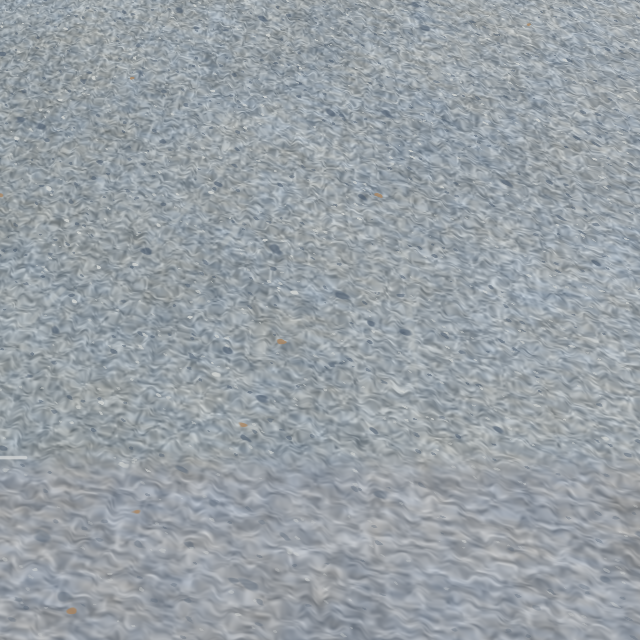
A three.js fragment shader for this texture:

```glsl
// Worn blue-grey asphalt seen at a slant: stretched value-noise grain that
// grows and softens towards the viewer, with scattered pale, dark and rusty
// chips in a jittered grid and a few faint broken scratches.
varying vec2 vUv;

float hash(vec2 p) {
  return fract(sin(dot(p, vec2(127.1, 311.7))) * 43758.5453);
}

float noise(vec2 p) {
  vec2 i = floor(p), f = fract(p);
  f = f * f * (3.0 - 2.0 * f);
  return mix(mix(hash(i), hash(i + vec2(1.0, 0.0)), f.x),
             mix(hash(i + vec2(0.0, 1.0)), hash(i + vec2(1.0, 1.0)), f.x), f.y);
}

// Noise centred on zero
float grain(vec2 p) {
  return noise(p) - 0.5;
}

// Ragged flat chips, at most one per grid cell; returns coverage
float chips(vec2 ground, float scale, float density, float seed) {
  vec2 p = ground * vec2(scale, scale * 1.8) + seed;
  vec2 cell = floor(p);
  vec2 jitter = vec2(hash(cell + 3.1), hash(cell + 7.7));
  vec2 d = fract(p) - mix(vec2(0.35), vec2(0.65), jitter);
  d.y += d.x * (hash(cell + 5.3) - 0.3) * 0.8;
  float radius = mix(0.12, 0.28, hash(cell + 9.2));
  float ragged = length(d) + 0.16 * grain(p * 5.0);
  float present = step(hash(cell + 1.7), density);
  return present * (1.0 - smoothstep(radius * 0.5, radius * 1.1, ragged));
}

// Thin soft line from a to b
float scratch(vec2 p, vec2 a, vec2 b, float width) {
  vec2 ab = b - a;
  float t = clamp(dot(p - a, ab) / dot(ab, ab), 0.0, 1.0);
  return 1.0 - smoothstep(width * 0.3, width, length(p - a - ab * t));
}

void main() {
  vec2 uv = vUv;

  // Slanted ground: cells shrink with distance, streaks dip to the right
  float depth = 1.8 - uv.y;
  vec2 ground = vec2((uv.x - 0.5) / depth, -log(depth)) + 2.0;
  vec2 streak = ground + vec2(0.0, 0.22 * ground.x);
  float near = 1.0 - smoothstep(0.24, 0.31, uv.y);

  // Broad tone and hue drift
  vec3 color = mix(vec3(0.592, 0.626, 0.645), vec3(0.612, 0.644, 0.668), uv.x);
  color = mix(color, vec3(0.600, 0.620, 0.645), near);
  color += 0.040 * grain(ground * vec2(7.0, 10.0));
  color += 0.045 * grain(streak * vec2(24.0, 40.0) + 11.0);
  float hue = grain(ground * vec2(16.0, 26.0) + 31.0)
            + grain(streak * vec2(75.0, 130.0) + 57.0);
  color += hue * vec3(0.026, 0.006, -0.022);

  // Grain: warped so the grains are not square, longer in the foreground
  vec2 warp = vec2(noise(ground * 90.0), noise(ground * 90.0 + 40.0)) * 0.008;
  vec2 g = streak + warp;
  float far = 0.19 * grain(g * vec2(135.0, 240.0))
            + 0.17 * grain(g * vec2(230.0, 390.0) + 17.0);
  float close = 0.20 * grain(g * vec2(85.0, 205.0) + 5.0)
              + 0.12 * grain(g * vec2(180.0, 370.0) + 23.0);
  float tone = mix(far, close, near);
  color += tone * vec3(1.04, 1.0, 0.95);

  // Chips: fine and coarse, pale and dark
  float pale = 0.0;
  float dark = 0.0;
  for (int i = 0; i < 3; i++) {
    float k = float(i);
    pale = max(pale, chips(streak, 48.0 + 22.0 * k, 0.025 + 0.02 * k, 13.0 * k)
                     * (0.85 - 0.2 * k));
    dark = max(dark, chips(streak, 24.0 + 20.0 * k, 0.07 + 0.01 * k, 50.0 + 19.0 * k)
                     * (0.65 - 0.08 * k));
  }
  float soften = 1.0 - 0.4 * near;
  color = mix(color, vec3(0.31, 0.37, 0.44), dark * soften);
  color = mix(color, vec3(0.83, 0.84, 0.83), pale * soften);
  float rust = chips(ground, 30.0, 0.006, 91.0);
  color = mix(color, vec3(0.66, 0.52, 0.38), rust * 0.8);

  // Faint worn scratches, broken up by noise
  float worn = 0.0;
  for (int i = 0; i < 3; i++) {
    float k = float(i);
    vec2 a = vec2(0.24 + 0.055 * k, 0.62 + 0.13 * mod(k, 2.0));
    worn = max(worn, scratch(uv, a, a + vec2(0.13, 0.14) / (1.0 + k), 0.007));
  }
  worn = max(worn, scratch(uv, vec2(0.04, 0.49), vec2(0.10, 0.55), 0.007));
  worn = max(worn, scratch(uv, vec2(0.65, 0.36), vec2(0.625, 0.70), 0.009));
  worn *= smoothstep(0.35, 0.75, noise(ground * vec2(90.0, 110.0) + 71.0));
  color = mix(color, vec3(0.73, 0.75, 0.75), worn * 0.5);
  float dash = scratch(uv, vec2(0.0, 0.285), vec2(0.04, 0.285), 0.004);
  color = mix(color, vec3(0.83, 0.84, 0.84), dash * 0.8);

  gl_FragColor = vec4(color, 1.0);
}
```
